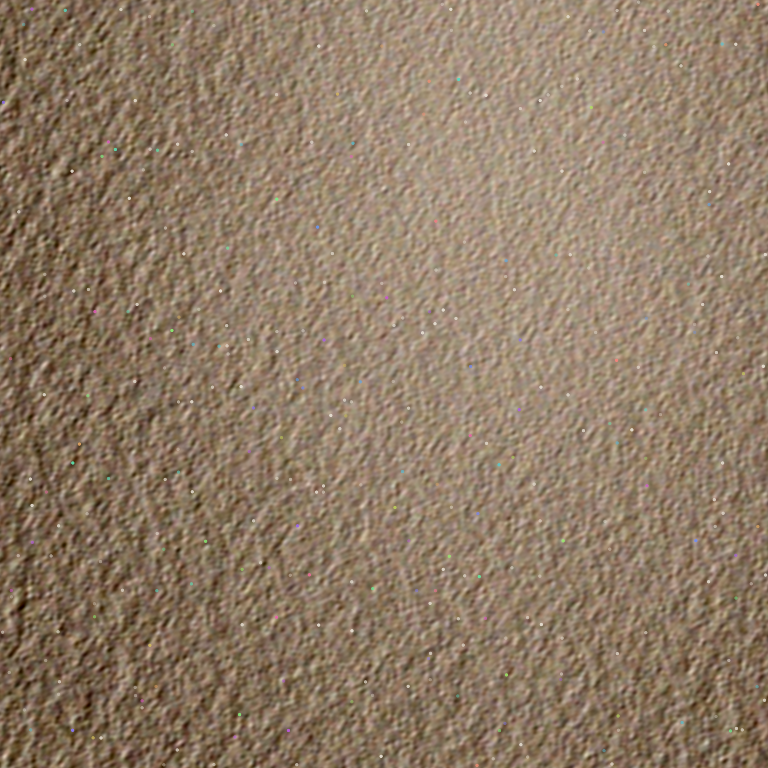
Reproduce this texture procedurally as a WebGL 2 fragment shader.

```glsl
#version 300 es
precision highp float;
// Fine sandy metallic surface: a soft glow over brown, embossed by layered
// value noise lit across a slanted grain, with sparse tinted glints.
// The relief deepens away from the glow, where light falls at an angle.

#define GLOW_CENTER vec2(0.66, 0.78)
#define GLOW_COLOR vec3(0.665, 0.590, 0.512)
#define SHADE_COLOR vec3(0.455, 0.372, 0.285)
#define FINE_SCALE 175.0
#define COARSE_SCALE 78.0
#define GRAIN_STRETCH 0.72
#define RELIEF_NEAR 0.27
#define RELIEF_FAR 0.46
#define TINT_AMOUNT 0.05
#define GLINT_SCALE 110.0
#define GLINT_SHARE 0.025
#define GLINT_RADIUS 0.25

uniform vec2 u_resolution;
out vec4 fragColor;

// Three independent random values in 0..1 per integer cell
vec3 hash3(vec2 cell, uint seed) {
    uvec3 v = uvec3(uvec2(ivec2(cell)), seed);
    v = v * 1664525u + 1013904223u;
    v.x += v.y * v.z; v.y += v.z * v.x; v.z += v.x * v.y;
    v ^= v >> 16u;
    v.x += v.y * v.z; v.y += v.z * v.x; v.z += v.x * v.y;
    return vec3(v >> 8u) / 16777216.0;
}

vec3 noise3(vec2 p, uint seed) {
    vec2 i = floor(p), f = fract(p);
    f = f * f * (3.0 - 2.0 * f);
    vec3 low = mix(hash3(i, seed), hash3(i + vec2(1, 0), seed), f.x);
    vec3 high = mix(hash3(i + vec2(0, 1), seed), hash3(i + vec2(1, 1), seed), f.x);
    return mix(low, high, f.y);
}

mat2 rotation(float angle) {
    float c = cos(angle), s = sin(angle);
    return mat2(c, s, -s, c);
}

// Height difference across the slanted grain, about -1..1
float emboss(vec2 p, float scale, float angle, uint seed) {
    vec2 q = rotation(angle) * p * scale;
    q.y *= GRAIN_STRETCH;
    vec2 offset = vec2(0.45, 0.12);
    return noise3(q - offset, seed).x - noise3(q + offset, seed).x;
}

// Round sparkle in some cells: colour in rgb, coverage in a
vec4 glint(vec2 p) {
    vec2 q = p * GLINT_SCALE;
    vec2 cell = floor(q);
    vec3 place = hash3(cell, 11u);
    vec3 look = hash3(cell, 12u);
    float distanceToCenter = length(fract(q) - mix(vec2(0.3), vec2(0.7), place.xy));
    float edge = GLINT_SCALE / u_resolution.y;
    float coverage = 1.0 - smoothstep(GLINT_RADIUS - edge * 0.6, GLINT_RADIUS + edge * 0.4, distanceToCenter);
    coverage *= step(place.z, GLINT_SHARE) * mix(0.35, 0.95, look.y);
    vec3 hue = 0.65 + 0.3 * cos(6.2832 * (look.x + vec3(0.0, 0.33, 0.67)));
    return vec4(mix(vec3(0.90, 0.87, 0.82), hue, step(0.6, look.z)), coverage);
}

void main() {
    vec2 p = gl_FragCoord.xy / u_resolution;

    // Broad light, slightly mottled
    float fromGlow = length((p - GLOW_CENTER) * vec2(1.2, 0.8));
    float shade = smoothstep(0.0, 0.95, fromGlow);
    shade += 0.12 * (noise3(p * 9.0, 1u).x - 0.5);
    vec3 color = mix(GLOW_COLOR, SHADE_COLOR, shade);

    // Relief: fine grains everywhere, coarser bumps away from the glow
    float fine = emboss(p, FINE_SCALE, 0.6, 2u);
    float cross = emboss(p, FINE_SCALE * 1.3, 1.1, 3u);
    float coarse = emboss(p, COARSE_SCALE, 0.6, 4u);
    float relief = 0.55 * fine + 0.35 * cross + mix(0.15, 0.5, shade) * coarse;
    color += relief * mix(RELIEF_NEAR, RELIEF_FAR, shade) * vec3(0.97, 1.0, 1.02);

    // Faint pink and olive variation between grains
    vec3 tint = noise3(rotation(0.4) * p * FINE_SCALE * 0.8, 5u) - 0.5;
    color += TINT_AMOUNT * (tint - dot(tint, vec3(0.333))) * vec3(1.5, 1.0, 1.8);

    vec4 sparkle = glint(p);
    color = mix(color, sparkle.rgb, sparkle.a);
    fragColor = vec4(clamp(color, 0.0, 1.0), 1.0);
}
```
